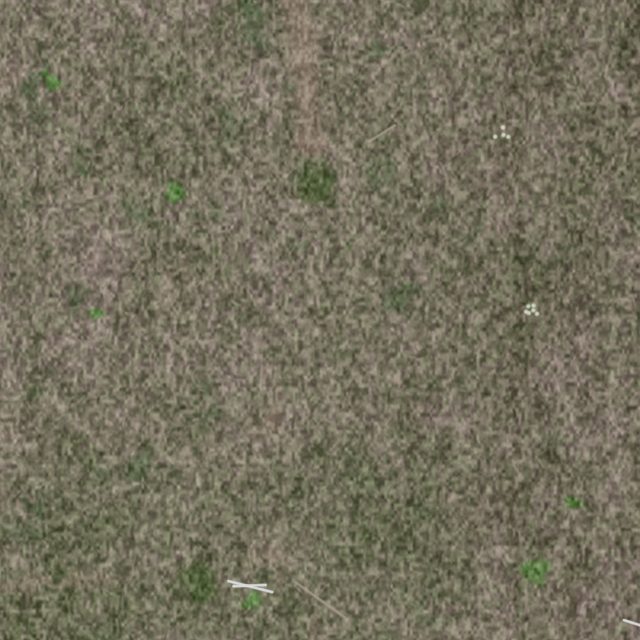
Reproduce this texture procedurally as a Shadertoy shader.

```glsl
// Dry meadow seen from above: mottled straw and grass, faint ruts, green tufts and a few pale twigs.

float hash(vec2 p) {
    vec3 q = fract(p.xyx * vec3(0.1031, 0.1030, 0.0973));
    q += dot(q, q.yzx + 33.33);
    return fract((q.x + q.y) * q.z);
}

float noise(vec2 p) {
    vec2 cell = floor(p), f = fract(p);
    f = f * f * (3.0 - 2.0 * f);
    float low = mix(hash(cell), hash(cell + vec2(1, 0)), f.x);
    float high = mix(hash(cell + vec2(0, 1)), hash(cell + vec2(1, 1)), f.x);
    return mix(low, high, f.y);
}

// Layered noise centred on zero
float fbm(vec2 p) {
    float sum = 0.0, amp = 0.5;
    for (int i = 0; i < 4; i++) {
        sum += amp * (noise(p) - 0.5);
        p = mat2(0.8, 0.6, -0.6, 0.8) * p * 2.03 + 17.3;
        amp *= 0.6;
    }
    return sum;
}

float segment(vec2 p, vec2 a, vec2 b) {
    vec2 ab = b - a;
    return length(p - a - ab * clamp(dot(p - a, ab) / dot(ab, ab), 0.0, 1.0));
}

void mainImage(out vec4 fragColor, in vec2 fragCoord) {
    vec2 uv = fragCoord / iResolution.xy;
    vec2 ragged = uv + 0.03 * vec2(fbm(uv * 45.0), fbm(uv * 45.0 + 70.0));
    float rightSide = smoothstep(0.55, 0.9, uv.x);

    // Fine blades: slightly upright grains of brightness and hue
    vec2 bladeUv = uv + 0.004 * vec2(noise(uv * 60.0), noise(uv * 60.0 + 31.0));
    float blades = 0.23 * (noise(bladeUv * vec2(200, 150)) - 0.5)
                 + 0.15 * (noise(bladeUv * vec2(125, 85) + 40.0) - 0.5)
                 + 0.09 * (noise(bladeUv * vec2(250, 230) + 90.0) - 0.5);
    float hueGrain = 0.6 * (noise(bladeUv * vec2(160, 130) + 200.0) - 0.5)
                   + 0.4 * (noise(bladeUv * vec2(75, 60) + 300.0) - 0.5);

    // Broad drift between green grass and pinkish straw
    float patches = fbm(uv * vec2(7, 5) + 11.0);
    float clumps = fbm(uv * vec2(22, 17) + 5.0);
    float lowerLeft = (1.0 - smoothstep(0.1, 0.5, uv.y)) * (1.0 - rightSide);
    float straw = 0.55 + 0.65 * patches + 0.6 * clumps + hueGrain
                - 0.22 * lowerLeft + 0.08 * rightSide;
    vec3 color = mix(vec3(0.405, 0.42, 0.315), vec3(0.515, 0.465, 0.425), clamp(straw, -0.15, 1.2));
    color += blades * vec3(1.0, 0.98, 0.92) + 0.06 * clumps + 0.05 * patches;
    color -= 0.018 * rightSide;

    // Upright streaks and two worn ruts on the right
    float streaks = noise(vec2(uv.x * 55.0 + 0.6 * noise(uv * 8.0), uv.y * 4.0)) - 0.5;
    color += 0.07 * streaks * smoothstep(0.6, 0.9, uv.x);
    for (int i = 0; i < 2; i++) {
        float rut = (ragged.x - 0.805 - 0.095 * float(i)) / 0.008;
        color -= 0.045 * exp(-rut * rut) * (0.3 + noise(vec2(float(i) * 9.0, uv.y * 9.0)));
    }

    // Dark green mottles, mostly on the left
    float mottle = smoothstep(0.16, 0.36, fbm(uv * 15.0 + 60.0)) * (1.0 - 0.6 * rightSide);
    color = mix(color, vec3(0.31, 0.37, 0.25) + blades * 0.7, 0.65 * mottle);

    // Bare dry soil: an upright track, a low path and loose spots
    float track = segment(ragged, vec2(0.46, 1.02), vec2(0.49, 0.77));
    float path = segment(ragged, vec2(-0.02, 0.083), vec2(0.17, 0.094));
    float bare = 0.65 * (1.0 - smoothstep(0.008, 0.036, track))
               + 0.5 * (1.0 - smoothstep(0.003, 0.014, path));
    bare += 0.5 * smoothstep(0.15, 0.38, fbm(uv * vec2(14, 9) + 130.0)) * (1.0 - rightSide);
    color = mix(color, vec3(0.58, 0.51, 0.45) + blades * 0.75, min(bare, 0.75));

    // Green tufts: x, y, radius
    vec3 tufts[8] = vec3[8](
        vec3(0.835, 0.11, 0.020), vec3(0.39, 0.06, 0.014), vec3(0.90, 0.215, 0.017), vec3(0.49, 0.715, 0.038),
        vec3(0.31, 0.09, 0.032), vec3(0.08, 0.875, 0.014), vec3(0.275, 0.70, 0.014), vec3(0.145, 0.505, 0.012));
    for (int i = 0; i < 8; i++) {
        float reach = length(ragged - tufts[i].xy) / tufts[i].z;
        float small = 1.0 - smoothstep(0.016, 0.034, tufts[i].z);
        vec3 leaf = mix(vec3(0.29, 0.36, 0.20), vec3(0.32, 0.50, 0.23), small);
        color = mix(color, leaf + blades * 0.9, 0.75 * (1.0 - smoothstep(0.4, 1.3, reach)));
    }

    // Pale twigs, from end to end
    vec4 twigs[5] = vec4[5](
        vec4(0.357, 0.092, 0.425, 0.075), vec4(0.365, 0.084, 0.415, 0.086),
        vec4(0.462, 0.090, 0.538, 0.036), vec4(0.577, 0.779, 0.617, 0.804), vec4(0.975, 0.031, 1.01, 0.020));
    for (int i = 0; i < 5; i++) {
        float twig = 1.0 - smoothstep(0.0006, 0.0036, segment(uv, twigs[i].xy, twigs[i].zw));
        bool faint = i == 2 || i == 3;
        vec3 bark = faint ? vec3(0.66, 0.62, 0.56) : vec3(0.86, 0.86, 0.87);
        color = mix(color, bark, twig * (faint ? 0.75 : 0.95));
    }

    // White blossoms in small loose clusters
    for (int i = 0; i < 10; i++) {
        vec2 center = i < 6 ? vec2(0.831, 0.517) : vec2(0.783, 0.795);
        vec2 offset = vec2(hash(vec2(i, 3)), hash(vec2(i, 8))) - 0.5;
        float petal = length(uv - center - offset * vec2(0.026, 0.018));
        color = mix(color, vec3(0.84, 0.89, 0.80), 0.85 * (1.0 - smoothstep(0.001, 0.0055, petal)));
    }

    fragColor = vec4(clamp(color, 0.0, 1.0), 1.0);
}
```
